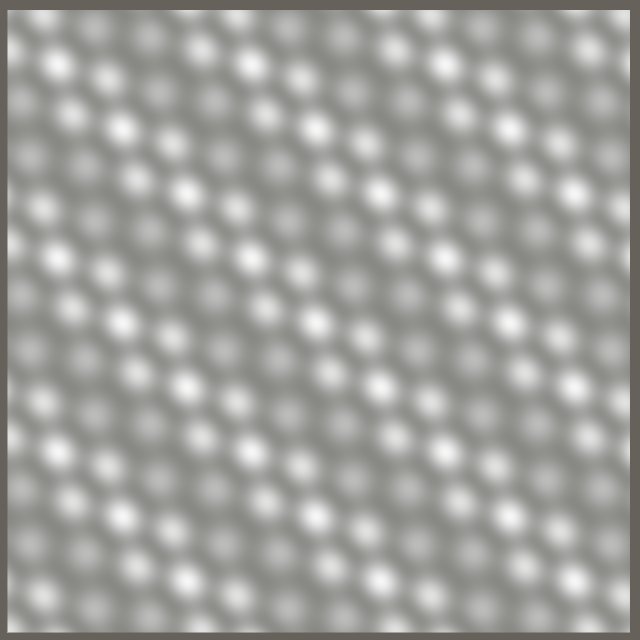
Write a WebGL 2 fragment shader that draws this pattern.

```glsl
#version 300 es
precision highp float;
// Soft grey dots on a slanted lattice inside a thin dark frame.
// Three crossed cosine waves make the dots; one slow diagonal wave
// varies them in a cycle of five: one bright, two medium, two dim.

#define PERIOD 0.3027              // repeat along x and along y
#define BRIGHT_DOT vec2(0.0908, 0.1010) // one bright centre, from upper left
#define MEAN_TONE 0.645
#define DOT_AMPLITUDE 0.073
#define DIAGONAL_WEIGHT 0.6        // share of the third dot wave
#define STRIPE_LIFT 0.055          // slow wave added to the tone
#define STRIPE_CONTRAST 0.4        // slow wave scaling the dots
#define PANEL_MIN vec2(0.0117, 0.0117)
#define PANEL_MAX vec2(0.9844, 0.9844)

uniform vec2 u_resolution;
out vec4 outColor;

const float TAU = 6.283185;
const vec3 FRAME_COLOR = vec3(0.40, 0.38, 0.355);
const vec3 DARK_TINT = vec3(0.004, 0.003, -0.009);

// Tone of the dot lattice at a point measured from the upper left.
float latticeTone(vec2 p) {
    vec2 phase = TAU * (p - BRIGHT_DOT) / PERIOD;
    float stripe = cos(phase.x - phase.y);
    float dots = cos(4.0 * phase.x - phase.y)
               + cos(4.0 * phase.y - phase.x)
               + DIAGONAL_WEIGHT * cos(3.0 * (phase.x + phase.y));
    return MEAN_TONE + STRIPE_LIFT * stripe
         + DOT_AMPLITUDE * (1.0 + STRIPE_CONTRAST * stripe) * dots;
}

// Signed distance to the panel, negative inside.
float panelDistance(vec2 p) {
    vec2 d = abs(p - 0.5 * (PANEL_MIN + PANEL_MAX))
           - 0.5 * (PANEL_MAX - PANEL_MIN);
    return max(d.x, d.y);
}

void main() {
    vec2 uv = gl_FragCoord.xy / u_resolution;
    float pixel = 1.0 / min(u_resolution.x, u_resolution.y);

    // Grey dots, slightly warmer in the shadows
    float tone = latticeTone(vec2(uv.x, 1.0 - uv.y));
    vec3 dotColor = vec3(tone) + DARK_TINT * (1.0 - smoothstep(0.5, 0.95, tone));

    // Frame with a smoothed inner edge
    float frame = smoothstep(-0.5 * pixel, 0.5 * pixel, panelDistance(uv));
    outColor = vec4(mix(clamp(dotColor, 0.0, 1.0), FRAME_COLOR, frame), 1.0);
}
```
